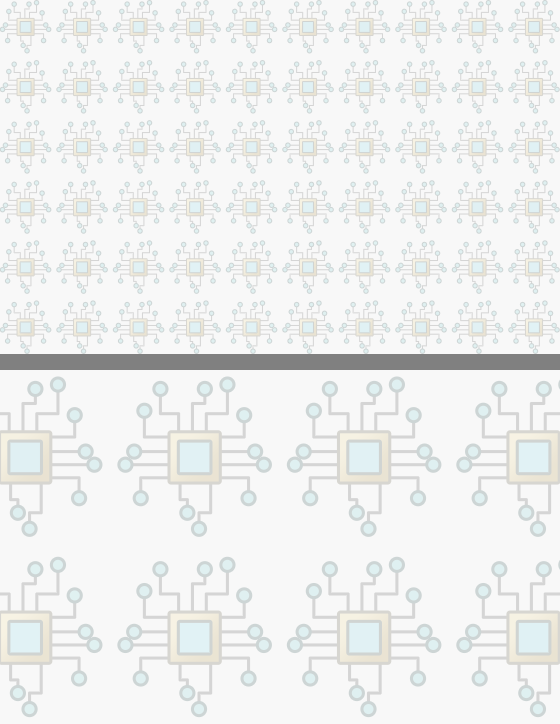
Top: the whole. Bottom: its middle third, enlarged.
Write a WebGL 2 fragment shader that draws this pattern.

```glsl
#version 300 es
precision highp float;
// Pale grid of microchips: a cream square die with a blue core, and bent
// traces that end in round pads. Each cell is drawn with distance functions;
// every trace is a riser, a crossbar and a stem that runs under the chip.

#define CANVAS_HEIGHT 729.0
#define PITCH vec2(116.33, 123.75)
#define FIRST_CHIP vec2(52.7, 55.5)
#define LINE_HALF 1.05
#define PAD_RADIUS 4.5
#define BODY_HALF 17.6
#define CORE_HALF 11.2
#define TONE_VARIATION 0.008

uniform vec2 u_resolution;
out vec4 fragColor;

const vec3 PAPER = vec3(0.972);
const vec3 TRACE = vec3(0.835);
const vec3 PAD_RIM = vec3(0.805, 0.835, 0.835);
const vec3 PAD_FILL = vec3(0.875, 0.940, 0.943);
const vec3 BODY_LIGHT = vec3(0.965, 0.948, 0.890);
const vec3 BODY_DARK = vec3(0.915, 0.890, 0.825);
const vec3 BODY_RIM = vec3(0.845, 0.840, 0.820);
const vec3 CORE_RIM = vec3(0.815, 0.830, 0.825);
const vec3 CORE_FILL = vec3(0.880, 0.945, 0.957);

// Pad x, pad y, crossbar height, stem x; the first MIRRORED also appear flipped.
const int TRACES = 10;
const int MIRRORED = 3;
const vec4 LAYOUT[TRACES] = vec4[TRACES](
  vec4(41.5, 4.0, 4.0, 0.0),
  vec4(47.5, -5.0, -5.0, 0.0),
  vec4(37.0, -28.0, -14.0, 0.0),
  vec4(-34.5, 32.0, 14.0, 0.0),
  vec4(34.0, 29.0, 14.0, 0.0),
  vec4(-23.5, 47.0, 30.0, -11.0),
  vec4(7.0, 47.0, 37.0, -1.5),
  vec4(22.5, 50.0, 30.0, 8.0),
  vec4(-5.0, -38.0, -29.0, -10.0),
  vec4(3.0, -49.0, -38.0, 11.0));

float hash(vec2 p) {
  return fract(sin(dot(p, vec2(127.1, 311.7))) * 43758.5);
}

float segment(vec2 p, vec2 a, vec2 b) {
  vec2 ab = b - a;
  float t = clamp(dot(p - a, ab) / max(dot(ab, ab), 1e-4), 0.0, 1.0);
  return length(p - a - ab * t);
}

float roundBox(vec2 p, float halfSize, float corner) {
  vec2 q = abs(p) - halfSize + corner;
  return length(max(q, 0.0)) + min(max(q.x, q.y), 0.0) - corner;
}

float trace(vec2 p, vec4 t) {
  vec2 bend = vec2(t.x, t.z);
  vec2 stem = vec2(t.w, t.z);
  float d = min(segment(p, t.xy, bend), segment(p, bend, stem));
  return min(d, segment(p, stem, vec2(t.w, 0.0)));
}

// Antialiased coverage of a signed distance.
float cover(float d, float pixel) {
  return clamp(0.5 - d / pixel, 0.0, 1.0);
}

void main() {
  float pixel = CANVAS_HEIGHT / u_resolution.y;
  vec2 pos = gl_FragCoord.xy * pixel;

  // Cells are counted from the top left chip.
  vec2 grid = (pos - vec2(FIRST_CHIP.x, CANVAS_HEIGHT - FIRST_CHIP.y)) / PITCH;
  vec2 cell = floor(grid + 0.5);
  vec2 p = (grid - cell) * PITCH;
  float tone = (hash(cell) - 0.5) * TONE_VARIATION;

  // Nearest trace and nearest pad.
  float wire = 1e3;
  float pad = 1e3;
  for (int i = 0; i < TRACES; i++) {
    vec2 q = i < MIRRORED ? vec2(abs(p.x), p.y) : p;
    wire = min(wire, trace(q, LAYOUT[i]));
    pad = min(pad, length(q - LAYOUT[i].xy));
  }

  vec3 color = mix(PAPER, TRACE, cover(wire - LINE_HALF, pixel));
  color = mix(color, PAD_RIM, cover(pad - PAD_RADIUS - LINE_HALF, pixel));
  color = mix(color, PAD_FILL + tone, cover(pad - PAD_RADIUS + LINE_HALF, pixel));

  // Chip body, shaded from upper left to lower right, then its core.
  float body = roundBox(p, BODY_HALF, 1.5);
  float core = roundBox(p, CORE_HALF, 1.0);
  float shade = smoothstep(-24.0, 24.0, p.x - p.y);
  vec3 cream = mix(BODY_LIGHT, BODY_DARK, shade) + tone;
  color = mix(color, BODY_RIM, cover(body - LINE_HALF, pixel));
  color = mix(color, cream, cover(body + LINE_HALF, pixel));
  color = mix(color, CORE_RIM, cover(core - LINE_HALF, pixel));
  color = mix(color, CORE_FILL + tone, cover(core + LINE_HALF, pixel));

  fragColor = vec4(color, 1.0);
}
```
